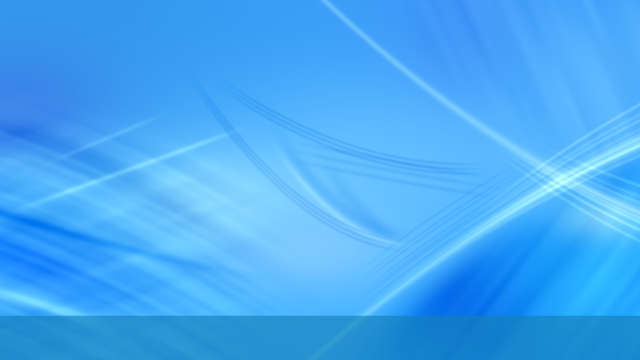
A WebGL 2 fragment shader for this background:

```glsl
#version 300 es
precision highp float;
// Soft blue backdrop with sweeping light ribbons, fine strands and a dim footer band.
uniform vec2 u_resolution;
out vec4 outColor;

float hash(vec2 p) {
  return fract(sin(dot(p, vec2(127.1, 311.7))) * 43758.545);
}

float noise(vec2 p) {
  vec2 i = floor(p), f = fract(p);
  f = f * f * (3.0 - 2.0 * f);
  return mix(mix(hash(i), hash(i + vec2(1, 0)), f.x),
             mix(hash(i + vec2(0, 1)), hash(i + vec2(1, 1)), f.x), f.y);
}

// Elliptical glow
float spot(vec2 p, vec2 centre, vec2 radius) {
  vec2 q = (p - centre) / radius;
  return exp(-dot(q, q));
}

// Signed distance to the parabola k.x + k.y*t + k.z*t*t, positive above it
float curve(vec2 p, float x0, vec3 k) {
  float t = p.x - x0;
  return (p.y - k.x - t * (k.y + t * k.z)) / length(vec2(1.0, k.y + 2.0 * k.z * t));
}

float strand(float d, float width) {
  return exp(-d * d / (width * width));
}

float span(float x, float a, float b, float soft) {
  return smoothstep(a, a + soft, x) * (1.0 - smoothstep(b - soft, b, x));
}

// Noise drawn out along a line of the given slope
float brushed(vec2 p, float slope, float fineness) {
  vec2 along = normalize(vec2(1.0, slope));
  vec2 q = vec2(dot(p, along), dot(p, vec2(-along.y, along.x)));
  return 0.6 * noise(q * vec2(2.5, fineness)) + 0.4 * noise(q * vec2(4.0, fineness * 2.7) + 7.0) - 0.5;
}

void main() {
  vec2 p = gl_FragCoord.xy / u_resolution.y;
  p.x *= 1.77778 * u_resolution.y / u_resolution.x;
  float falling = curve(p, 1.296, vec3(0.676, -0.70, 0.30));
  float rising = curve(p, 1.296, vec3(0.333, 0.67, -0.24));

  // Broad colour fields
  vec3 col = mix(vec3(0.27, 0.70, 1.0), vec3(0.23, 0.62, 0.98), smoothstep(0.4, 1.0, p.y));
  col = mix(col, vec3(0.20, 0.59, 0.92), 0.9 * spot(p, vec2(0.15, 1.0), vec2(0.55, 0.4)));
  col = mix(col, vec3(0.40, 0.75, 1.0), 0.85 * spot(p, vec2(1.1, 0.56), vec2(0.5, 0.23)));
  col = mix(col, vec3(0.23, 0.47, 0.90), 0.75 * spot(p, vec2(0.03, 0.70), vec2(0.27, 0.16)));
  col = mix(col, vec3(0.27, 0.58, 0.97), 0.8 * spot(p, vec2(1.3, 0.95), vec2(0.2, 0.22)));
  col = mix(col, vec3(0.37, 0.72, 1.0), 0.8 * spot(p, vec2(1.68, 0.78), vec2(0.25, 0.28)));
  col = mix(col, vec3(0.56, 0.86, 1.0), 0.9 * spot(p, vec2(0.62, 0.45), vec2(0.32, 0.14)));
  col = mix(col, vec3(0.53, 0.80, 1.0), 0.8 * spot(p, vec2(0.87, 0.31), vec2(0.27, 0.13)));
  col = mix(col, vec3(0.10, 0.52, 1.0), 0.9 * spot(p + vec2(0, 0.3 * p.x), vec2(0.06, 0.30), vec2(0.27, 0.09)));

  // Deep blue lower right corner
  float below = smoothstep(0.02, -0.10, rising) * smoothstep(0.85, 1.15, p.x);
  vec3 deep = mix(vec3(0.11, 0.60, 0.99), vec3(0.05, 0.46, 0.93), spot(p, vec2(1.27, 0.16), vec2(0.17, 0.2)));
  deep = mix(deep, vec3(0.15, 0.70, 1.0), 0.8 * spot(p, vec2(1.66, 0.22), vec2(0.18, 0.16)));
  col = mix(col, deep, below);
  col = mix(col, vec3(0.58, 0.89, 1.0), 0.8 * spot(p, vec2(1.68, 0.40), vec2(0.14, 0.07)));

  // Brushed texture: crossing sweeps at left, steep rays at right
  float left = (1.0 - smoothstep(0.35, 0.95, p.x)) * (1.0 - smoothstep(0.6, 0.82, p.y + 0.3 * p.x));
  col += vec3(0.22, 0.20, 0.08) * left * brushed(p, -0.38 - 0.2 * p.x, 24.0);
  col += vec3(0.14, 0.12, 0.04) * left * brushed(p + 3.0, 0.36, 16.0);
  col += vec3(0.13, 0.15, 0.07) * below * brushed(p, 1.3, 17.0);
  float above = smoothstep(0.0, 0.15, falling) * smoothstep(1.0, 1.3, p.x);
  col += vec3(0.12, 0.09, 0.03) * above * brushed(p, -2.2, 16.0);

  // Light rays and a dark sweep at left
  float ray = strand(curve(p, 0.0, vec3(0.40, 0.36, 0.0)), 0.007) * span(p.x, 0.0, 0.72, 0.2);
  ray += 0.6 * strand(curve(p, 0.14, vec3(0.55, 0.42, 0.0)), 0.006) * span(p.x, 0.1, 0.48, 0.12);
  ray += 1.6 * strand(curve(p, 0.0, vec3(0.185, -0.28, 0.0)), 0.016) * (1.0 - smoothstep(0.1, 0.4, p.x));
  col += vec3(0.13, 0.11, 0.03) * ray;
  float sweep = strand(curve(p, 0.0, vec3(0.41, -0.32, 0.09)), 0.012) * (1.0 - smoothstep(0.2, 0.85, p.x));
  col -= vec3(0.16, 0.12, 0.02) * sweep;

  // Nested arrowhead arcs in the centre
  for (int i = 0; i < 3; i++) {
    float shift = float(i) * 0.013;
    float lower = strand(curve(p, 0.741, vec3(0.537 - shift, -1.0, 1.2)), 0.004) * span(p.x, 0.5, 1.15, 0.15);
    float upper = strand(curve(p, 0.88, vec3(0.606 + shift, -0.42, 0.5)), 0.004) * span(p.x, 0.56, 1.4, 0.2);
    float inner = strand(curve(p, 0.926, vec3(0.583 - 2.0 * shift, -0.2, 0.06)), 0.006) * span(p.x, 0.76, 1.42, 0.2);
    col -= vec3(0.07, 0.06, 0.02) * (lower + upper + 0.7 * inner);
  }
  float hook = curve(p, 0.833, vec3(0.502, -1.15, 1.8));
  float hookSpan = span(p.x, 0.74, 1.17, 0.12);
  col += vec3(0.10, 0.07, 0.01) * strand(hook, 0.009) * hookSpan;
  col -= vec3(0.09, 0.06, 0.01) * strand(hook - 0.025, 0.018) * hookSpan;
  float notch = curve(p, 0.95, vec3(0.46, -1.15, 1.9));
  col -= vec3(0.07, 0.05, 0.01) * strand(notch - 0.01, 0.02) * span(p.x, 0.87, 1.12, 0.1);

  // Two main ribbons, brightening toward their crossing
  float bright = smoothstep(0.9, 1.6, p.x);
  col = mix(col, vec3(0.55, 0.85, 1.0), (0.55 + 0.25 * bright) * strand(falling, 0.008 + 0.005 * bright));
  col = mix(col, vec3(0.56, 0.89, 1.0), (0.55 + 0.3 * bright) * strand(rising, 0.009 + 0.006 * bright));

  // Fanning strands woven around the crossing
  for (int i = 0; i < 8; i++) {
    float k = float(i);
    float jitter = hash(vec2(k, 4.0));
    float fan = max(p.x - 0.95, 0.0);
    float a = strand(rising - (k - 2.0 + jitter) * 0.022 * fan, 0.0045);
    float b = strand(falling - (k - 4.0 + jitter) * 0.024 * fan, 0.0045);
    float weave = smoothstep(1.2, 1.6, p.x);
    col += vec3(0.17, 0.12, 0.02) * (a * weave + b * weave * smoothstep(0.62, 0.48, p.y)) * (0.4 + 0.6 * jitter);
    col -= vec3(0.05, 0.04, 0.01) * strand(rising - (k + jitter) * 0.014, 0.003) * span(p.x, 0.95, 1.5, 0.2);
  }

  // Translucent footer band
  float edge = 0.7 / u_resolution.y;
  col = mix(col, vec3(0.08, 0.50, 0.72), 0.65 * (1.0 - smoothstep(0.123 - edge, 0.123 + edge, p.y)));
  outColor = vec4(clamp(col, 0.0, 1.0), 1.0);
}
```
